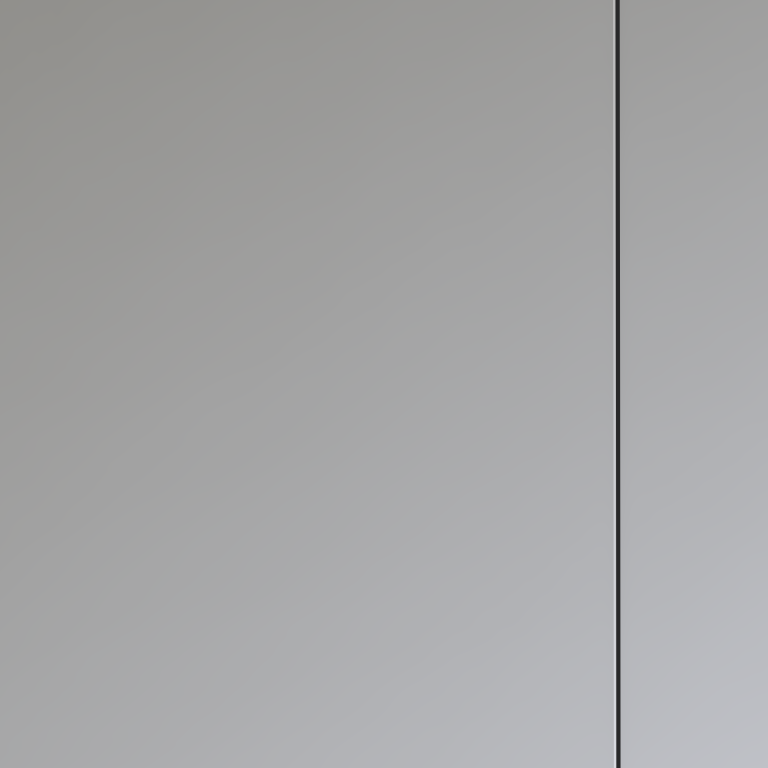
Write a Shadertoy shader that draws this texture.

```glsl
// Two smooth satin metal panels meeting at a thin, nearly vertical seam.
// A four-corner gradient shades the sheet, tinted from warm to cool by tone;
// layered sines add faint diagonal mottling, and soft bands form the seam.

// Panel tone at each corner
const float TONE_TOP_LEFT = 0.562;
const float TONE_TOP_RIGHT = 0.622;
const float TONE_BOTTOM_LEFT = 0.658;
const float TONE_BOTTOM_RIGHT = 0.758;

// Warm to cool tint around the neutral tone
const float NEUTRAL_TONE = 0.635;
const vec3 TINT_SLOPE = vec3(-0.06, 0.0, 0.19);
const float MOTTLE_STRENGTH = 0.0022;

// Seam placement and colours
const float SEAM_BOTTOM_X = 0.8053;
const float SEAM_TOP_X = 0.8042;
const float GAP_HALF_WIDTH = 0.0027;
const float LIP_OFFSET = -0.0046;
const float LIP_HALF_WIDTH = 0.0014;
const float SHADE_WIDTH = 0.006;
const vec3 GAP_COLOR = vec3(0.155, 0.155, 0.16);
const vec3 LIP_TINT = vec3(0.125, 0.125, 0.13);

// Antialiased vertical band, centred on zero
float band(float x, float halfWidth, float pixel) {
    float covered = min(x + 0.5 * pixel, halfWidth) - max(x - 0.5 * pixel, -halfWidth);
    return clamp(covered / pixel, 0.0, 1.0);
}

// Layered, warped sines stretched along the rising diagonal
float mottle(vec2 p) {
    vec2 q = vec2(p.x + p.y, 1.7 * (p.y - p.x));
    float sum = 0.0;
    float weight = 0.5;
    for (int i = 0; i < 4; i++) {
        q += 0.35 * sin(q.yx * 1.7 + float(i));
        sum += weight * sin(q.x * 9.0) * sin(q.y * 11.0);
        q = mat2(0.8, 0.6, -0.6, 0.8) * q * 1.9;
        weight *= 0.6;
    }
    return sum;
}

vec3 panelColor(vec2 uv) {
    float top = mix(TONE_TOP_LEFT, TONE_TOP_RIGHT, uv.x);
    float bottom = mix(TONE_BOTTOM_LEFT, TONE_BOTTOM_RIGHT, uv.x);
    float tone = mix(bottom, top, uv.y) + MOTTLE_STRENGTH * mottle(uv);
    return tone + TINT_SLOPE * (tone - NEUTRAL_TONE);
}

void mainImage(out vec4 fragColor, in vec2 fragCoord) {
    vec2 uv = fragCoord / iResolution.xy;
    float pixel = 1.0 / iResolution.x;
    vec3 color = panelColor(uv);

    // Soft shading beside the seam, then the bright lip and the dark gap
    float seamX = uv.x - mix(SEAM_BOTTOM_X, SEAM_TOP_X, uv.y);
    color -= 0.02 * exp(-abs(seamX) / SHADE_WIDTH);
    color += LIP_TINT * band(seamX - LIP_OFFSET, LIP_HALF_WIDTH, pixel);
    color = mix(color, GAP_COLOR, band(seamX, GAP_HALF_WIDTH, pixel));

    fragColor = vec4(color, 1.0);
}
```
